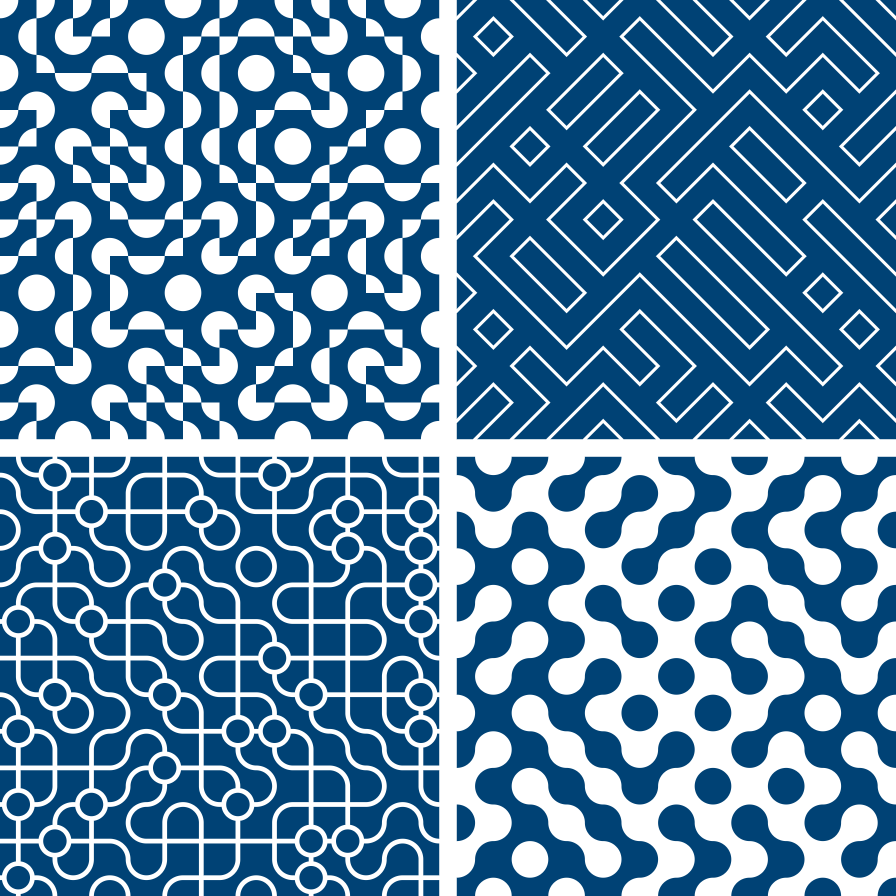
Reproduce this pattern procedurally as a Shadertoy shader.

```glsl
// Four square panels of random Truchet tiles: quarter discs, diagonals, a hub-and-track network and blobs.

const vec3  BLUE       = vec3(0.0, 0.26, 0.46);
const vec3  WHITE      = vec3(1.0);
const float GAP        = 0.0196;  // white strip between panels, in canvas units
const float TILES      = 12.0;    // tiles along each panel side
const float DIAG_WIDTH = 0.085;   // stroke widths and radii, in tile units
const float WIRE_WIDTH = 0.13;
const float HUB_RADIUS = 0.385;
const uint  SEED       = 17u;
const int   SAMPLES    = 2;       // sub-samples per pixel side

const float TILE = (1.0 - GAP) / (2.0 * TILES);

// Integer hash to [0, 1)
float hash(uvec3 v) {
    v = v * 1664525u + 1013904223u;
    v.x += v.y * v.z; v.y += v.z * v.x; v.z += v.x * v.y;
    v ^= v >> 16u;
    v.x += v.y * v.z; v.y += v.z * v.x; v.z += v.x * v.y;
    return float(v.x >> 8u) / 16777216.0;
}

// Discs of half a tile, centred on two opposite corners
float cornerDiscs(vec2 f) {
    return min(length(f), length(1.0 - f)) - 0.5;
}

// Two parallel strokes joining the midpoints of adjacent edges
float diagonals(vec2 f) {
    return abs(abs(f.x + f.y - 1.0) - 0.5) * sqrt(0.5) - 0.5 * DIAG_WIDTH;
}

// Equal odds of arcs (either way), a plain crossing, or a ringed hub
float network(vec2 f, float kind) {
    float halfWidth = 0.5 * WIRE_WIDTH;
    if (kind < 0.5) return abs(cornerDiscs(f)) - halfWidth;

    vec2 c = abs(f - 0.5);
    float cross = min(c.x, c.y) - halfWidth;
    if (kind < 0.75) return cross;

    float rim = length(c) - HUB_RADIUS;
    return min(max(cross, -rim), abs(rim) - halfWidth);
}

// Signed distance to the white area, in tile units; p is centred on the canvas
float pattern(vec2 p) {
    vec2 side = step(0.0, p);
    vec2 q = (p - mix(vec2(-0.5), vec2(0.5 * GAP), side)) / TILE;
    vec2 cell = clamp(floor(q), 0.0, TILES - 1.0);
    vec2 f = q - cell;

    // Random orientation and kind of this tile
    uint panel = uint(side.x + 2.0 * side.y);
    uvec3 key = uvec3(uvec2(cell), panel + SEED);
    float flip = step(0.5, hash(key));
    float kind = hash(key + uvec3(0u, 0u, 101u));
    if (flip > 0.5) f.x = 1.0 - f.x;

    float d;
    if (panel == 2u) {
        d = cornerDiscs(f);
    } else if (panel == 3u) {
        d = diagonals(f);
    } else if (panel == 0u) {
        d = network(f, kind);
    } else {
        // Corner colours alternate, so neighbouring blobs merge
        float odd = mod(cell.x + cell.y + flip, 2.0);
        d = cornerDiscs(f) * (2.0 * odd - 1.0);
    }

    // Everything outside the panel is white
    vec2 inset = 0.5 * TILES - abs(q - 0.5 * TILES);
    return min(d, min(inset.x, inset.y));
}

void mainImage(out vec4 fragColor, in vec2 fragCoord) {
    float scale = min(iResolution.x, iResolution.y);
    float edge = 1.0 / (scale * TILE * float(SAMPLES));

    // Sub-samples smooth the cuts at tile borders, distances smooth the curves
    float white = 0.0;
    for (int j = 0; j < SAMPLES; j++) {
        for (int i = 0; i < SAMPLES; i++) {
            vec2 offset = (vec2(i, j) + 0.5) / float(SAMPLES) - 0.5;
            vec2 p = (fragCoord + offset - 0.5 * iResolution.xy) / scale;
            white += clamp(0.5 - pattern(p) / edge, 0.0, 1.0);
        }
    }
    white /= float(SAMPLES * SAMPLES);

    fragColor = vec4(mix(BLUE, WHITE, white), 1.0);
}
```
